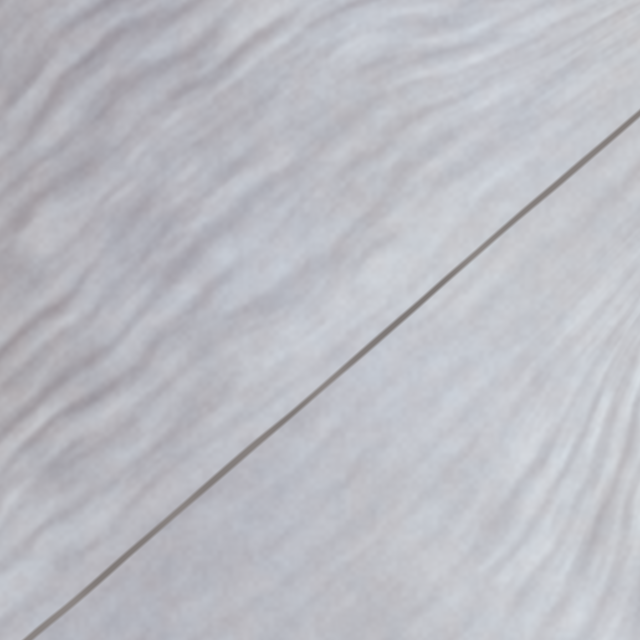
Write a WebGL 2 fragment shader that draws this texture.

```glsl
#version 300 es
precision highp float;
// Pale grey wood planks split by one thin diagonal seam.
// Grain is wavy ridges and stretched noise in seam-aligned coordinates,
// bent into arcs toward the right; soft tints and fine mottling lie on top.

uniform vec2 u_resolution;
out vec4 fragColor;

float hash(vec2 p) {
  vec3 q = fract(p.xyx * vec3(0.1031, 0.1030, 0.0973));
  q += dot(q, q.yzx + 33.33);
  return fract((q.x + q.y) * q.z);
}

// Smooth value noise in -1..1
float noise(vec2 p) {
  vec2 i = floor(p), f = fract(p);
  f = f * f * f * (f * (f * 6.0 - 15.0) + 10.0);
  float low = mix(hash(i), hash(i + vec2(1, 0)), f.x);
  float high = mix(hash(i + vec2(0, 1)), hash(i + vec2(1, 1)), f.x);
  return mix(low, high, f.y) * 2.0 - 1.0;
}

// Grain height: x runs along the fibres, y across them
float grain(vec2 g, float seed) {
  vec2 o = vec2(seed, seed * 1.7);
  float phase = 2.6 * noise(g * vec2(4.5, 10.0) + o);
  float swell = 0.65 + 0.5 * noise(g * vec2(3.5, 9.0) + o + 5.0);
  float ridge = sin(g.y * 112.0 + phase);
  ridge += 0.3 * sin(2.0 * (g.y * 112.0 + phase) + 1.0);
  float streak = noise(g * vec2(9.0, 36.0) + o + 11.0);
  float fibre = noise(g * vec2(24.0, 85.0) + o + 23.0);
  return 0.032 * ridge * swell + 0.042 * streak + 0.022 * fibre;
}

void main() {
  vec2 uv = gl_FragCoord.xy / u_resolution;

  // Seam frame: s along the seam, t across it (positive above)
  vec2 along = normalize(vec2(0.955, 0.824));
  vec2 p = uv - vec2(0.045, 0.0);
  float s = dot(p, along);
  float t = dot(p, vec2(-along.y, along.x));
  bool upper = t > 0.0;

  // Bend the fibres: flattening above, steepening below
  float arc = upper ? smoothstep(0.02, 0.22, t)
                    : 1.0 - smoothstep(-0.36, -0.1, t);
  float reach = max(s - (upper ? 0.85 : 0.55), 0.0);
  float bend = arc * reach * reach * (upper ? 0.7 : -1.1);
  float wobble = 0.014 * noise(vec2(s, t) * 6.0 + 3.0)
               + 0.005 * noise(vec2(s * 15.0, t * 19.0) + 8.0);
  vec2 fibre = vec2(s, t + bend + wobble);

  // Relief is bold at upper left and in the lower arcs, faint elsewhere
  float relief = upper
    ? mix(1.05, 0.65, smoothstep(0.4, 1.0, uv.x)) * mix(0.5, 1.0, smoothstep(0.02, 0.12, t))
    : mix(0.42, 0.95, arc * smoothstep(0.5, 0.8, s));
  float height = relief * grain(fibre, upper ? 17.0 : 61.0);

  // Broad light falling off to the left, with a pale band above the seam
  float light = 0.698 + 0.075 * smoothstep(0.0, 0.95, uv.x);
  light -= 0.025 * smoothstep(0.4, 0.0, uv.x) * smoothstep(0.5, 1.0, uv.y);
  light += upper ? 0.022 * (1.0 - smoothstep(0.04, 0.18, t)) : 0.008;
  light += 0.016 * noise(uv * 4.0 + 40.0);

  // Fine soft mottling
  float mottle = 0.010 * noise(uv * 62.0 + 7.0) + 0.011 * noise(uv * 125.0 + 19.0);
  float value = light + height + mottle;

  // Mauve shadows to cool white crests
  vec3 color = mix(vec3(0.67, 0.66, 0.682), vec3(0.79, 0.80, 0.82), (value - 0.66) / 0.14);
  float cool = 0.6 * noise(uv * 5.0 + 70.0) + 0.9 - 1.6 * abs(uv.x - 0.45);
  color += vec3(-0.006, 0.0, 0.011) * cool;
  color += vec3(0.006, -0.002, -0.006) * noise(uv * 34.0 + 90.0);

  // Seam: brown-grey core with a soft edge and uneven weight
  float halfWidth = 0.0046 + 0.0012 * noise(vec2(s * 7.0, 2.0))
                  + 0.0012 * smoothstep(0.15, 0.0, abs(s - 1.13));
  float offset = abs(t + 0.0012 * noise(vec2(s * 9.0, 31.0)));
  float seam = 1.0 - smoothstep(halfWidth - 0.003, halfWidth + 0.003, offset);
  vec3 seamColor = vec3(0.50, 0.475, 0.465) + 0.035 * noise(vec2(s * 13.0, 50.0));
  color = mix(color, seamColor, seam * 0.92);

  fragColor = vec4(color, 1.0);
}
```
